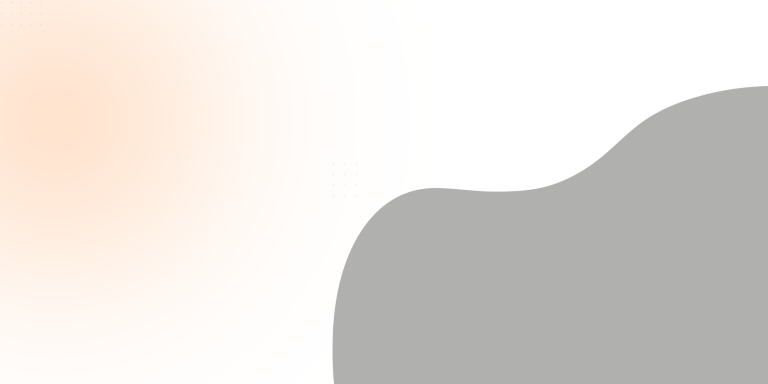
Give the GLSL for this background, as a Shadertoy shader.

```glsl
// Soft peach glow on white, with a grey wavy hill rising to the right and faint dot grids.

#define GLOW_CENTER vec2(0.143, 0.688)
#define GLOW_RADIUS 0.464
#define GLOW_TINT   vec3(0.0, 0.105, 0.185)
#define HILL_COLOR  vec3(0.69, 0.69, 0.687)
#define LOBE_CENTER vec2(1.138, 0.0885)
#define LOBE_RADII  vec2(0.272, 0.4219)
#define LOBE_POWER  2.2
#define DOT_RADIUS  0.0022
#define DOT_OPACITY 0.05

// Crest knots: x, height, slope
const int KNOTS = 7;
const vec3 crest[KNOTS] = vec3[KNOTS](
    vec3(1.138, 0.5104, -0.02), vec3(1.289, 0.501, 0.0),
    vec3(1.458, 0.526, 0.40),   vec3(1.576, 0.599, 0.86),
    vec3(1.680, 0.6875, 0.67),  vec3(1.823, 0.750, 0.28),
    vec3(2.000, 0.776, 0.03));

// Cubic Hermite curve through the crest knots
float crestHeight(float x) {
    int i = 0;
    for (int k = 1; k < KNOTS - 1; k++) if (x > crest[k].x) i = k;
    vec3 a = crest[i], b = crest[i + 1];
    float span = b.x - a.x;
    float t = clamp((x - a.x) / span, 0.0, 1.0), s = 1.0 - t;
    return mix(a.y, b.y, t * t * (3.0 - 2.0 * t))
         + span * t * s * (a.z * s - b.z * t);
}

// Approximate distance to the hill edge, positive inside
float hillDistance(vec2 p) {
    if (p.x > LOBE_CENTER.x) {
        float h = crestHeight(p.x);
        float slope = (crestHeight(p.x + 0.001) - h) / 0.001;
        return (h - p.y) / sqrt(1.0 + slope * slope);
    }
    // Superellipse for the rounded left side
    vec2 q = abs(p - LOBE_CENTER) / LOBE_RADII;
    vec2 powers = pow(q, vec2(LOBE_POWER));
    float level = max(pow(powers.x + powers.y, 1.0 / LOBE_POWER), 0.05);
    vec2 gradient = pow(q / level, vec2(LOBE_POWER - 1.0)) / LOBE_RADII;
    return (1.0 - level) / max(length(gradient), 0.001);
}

// Grid of small dots, starting at its lower left dot
float dotGrid(vec2 p, vec2 origin, vec2 spacing, vec2 count, float pixel) {
    vec2 cell = clamp(round((p - origin) / spacing), vec2(0.0), count - 1.0);
    float d = length(p - origin - cell * spacing) - DOT_RADIUS;
    return 1.0 - smoothstep(-pixel, pixel, d);
}

void mainImage(out vec4 fragColor, in vec2 fragCoord) {
    vec2 p = fragCoord / iResolution.y;
    float pixel = 1.0 / iResolution.y;

    // Peach glow over white
    vec2 r = (p - GLOW_CENTER) / GLOW_RADIUS;
    vec3 color = vec3(1.0) - GLOW_TINT * exp(-dot(r, r));

    // Faint dots
    float dots = dotGrid(p, vec2(0.868, 0.491), vec2(0.0304, 0.0272), vec2(3.0, 4.0), pixel)
               + dotGrid(p, vec2(0.005, 0.935), vec2(0.025, 0.029), vec2(5.0, 3.0), pixel);
    color *= 1.0 - DOT_OPACITY * dots;

    // Grey hill
    float hill = smoothstep(-0.7 * pixel, 0.7 * pixel, hillDistance(p));
    color = mix(color, HILL_COLOR, hill);

    fragColor = vec4(color, 1.0);
}
```
